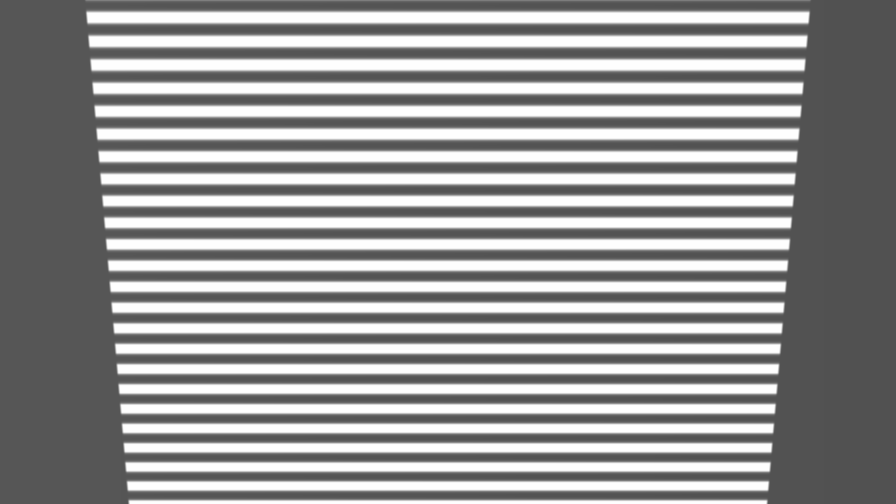
Reproduce this background procedurally as a Shadertoy shader.

```glsl
// A receding panel of glowing horizontal slats on a plain grey wall.
// Perspective is a reciprocal of the distance to a far vanishing line, which
// sets both slat spacing and panel width; each slat has a soft logistic profile.

const float VANISH_DEPTH = 8.319;   // vanishing line, canvas heights below the top
const float SLAT_DENSITY = 1442.1;  // slats per unit of reciprocal distance
const float SLAT_OFFSET = 174.08;   // puts the first slat just under the top edge
const float PANEL_SLOPE = 0.0865;   // panel half width per unit of distance
const vec3 WALL_LEFT = vec3(0.338);
const vec3 WALL_RIGHT = vec3(0.318);
const vec3 SLAT_LIGHT = vec3(0.995);

// Slat count measured from the top, at a distance from the vanishing line.
float slatPhase(float distance_) {
    return SLAT_DENSITY / distance_ - SLAT_OFFSET;
}

// Brightness across one slat: bright core, soft edge and a faint halo.
float slatGlow(float phase, float softness) {
    float offset = abs(fract(phase + 0.5) - 0.5);
    float core = 1.0 / (1.0 + exp((offset - 0.245) / softness));
    float halo = 0.07 * (1.0 - smoothstep(0.25, 0.45, offset));
    return min(core + halo, 1.0);
}

// Coverage of a centred strip with softened sides.
float stripMask(float x, float halfWidth, float blur) {
    return 1.0 - smoothstep(-blur, blur, abs(x) - halfWidth);
}

void mainImage(out vec4 fragColor, in vec2 fragCoord) {
    // Horizontal position from the centre, vertical depth from the top.
    float x = (fragCoord.x - 0.5 * iResolution.x) / iResolution.y;
    float depth = 1.0 - fragCoord.y / iResolution.y;
    float distance_ = VANISH_DEPTH - depth;

    // Slats, clipped to the tapering panel.
    float phase = slatPhase(distance_);
    float softness = max(0.03, 0.3 * fwidth(phase));
    float blur = max(0.003, 0.7 / iResolution.y);
    float light = slatGlow(phase, softness)
                * stripMask(x, PANEL_SLOPE * distance_, blur);

    // Wall darkens slightly to the right.
    vec3 wall = mix(WALL_LEFT, WALL_RIGHT, fragCoord.x / iResolution.x);
    fragColor = vec4(mix(wall, SLAT_LIGHT, light), 1.0);
}
```
